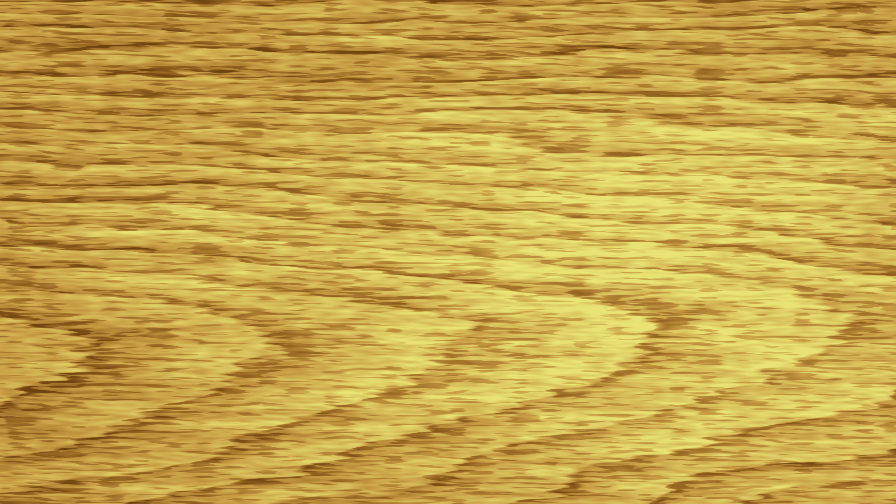
Give the GLSL for this texture, as a Shadertoy shader.

```glsl
// Flat-sawn oak board: nested cathedral arches, feathered rings and dark pore dashes.

const vec3 PORE_BROWN = vec3(0.43, 0.26, 0.06);
const vec3 LATE_BROWN = vec3(0.60, 0.41, 0.14);
const vec3 HONEY      = vec3(0.78, 0.61, 0.265);
const vec3 PALE_STRAW = vec3(0.90, 0.87, 0.44);

const float RING_STEP   = 0.38;  // distance between arch tips
const float FIRST_TIP   = 0.52;
const float AXIS_HEIGHT = 0.31;
const float AXIS_SLOPE  = 0.035;
const vec2  UPPER_ARM   = vec2(11.0, 0.13);  // steepness, tip roundness
const vec2  LOWER_ARM   = vec2(7.0, 0.27);
const float BAND_FADE   = 2.9;
const float BAND_DEPTH  = 0.60;
const float PORE_DEPTH  = 0.46;
const float FIBRE_DEPTH = 0.46;
const vec2  GLOW_CENTRE = vec2(1.25, 0.43);
const vec2  GLOW_SIZE   = vec2(1.0, 0.5);

float hash(vec2 cell) {
    vec3 q = fract(cell.xyx * vec3(0.1031, 0.1030, 0.0973));
    q += dot(q, q.yzx + 33.33);
    return fract((q.x + q.y) * q.z);
}

float cornerSlope(vec2 cell, vec2 offset) {
    float angle = 6.2832 * hash(cell);
    return dot(vec2(cos(angle), sin(angle)), offset);
}

float gradientNoise(vec2 p) {
    vec2 i = floor(p), f = fract(p);
    vec2 u = f * f * f * (f * (f * 6.0 - 15.0) + 10.0);
    vec2 e = vec2(1.0, 0.0);
    float low  = mix(cornerSlope(i, f), cornerSlope(i + e, f - e), u.x);
    float high = mix(cornerSlope(i + e.yx, f - e.yx), cornerSlope(i + 1.0, f - 1.0), u.x);
    return mix(low, high, u.y);
}

// Growth field: its level lines are arches pointing right, flattening to straight grain.
float growth(vec2 p) {
    float d = p.y - AXIS_HEIGHT - AXIS_SLOPE * p.x;
    d += 0.02 * gradientNoise(p * vec2(2.3, 3.0) + 7.0);
    vec2 arm = d > 0.0 ? UPPER_ARM : LOWER_ARM;
    float along = p.x * mix(1.0, 0.35, smoothstep(0.15, 0.55, d));
    float field = along + arm.x * (sqrt(d * d + arm.y * arm.y) - arm.y);
    field += 0.42 * smoothstep(0.1, 0.4, abs(d)) * gradientNoise(p * vec2(1.4, 9.0) + 3.0);
    field += 0.06 * gradientNoise(p * vec2(5.0, 24.0) + 11.0);
    field += 0.08 * gradientNoise(p * vec2(9.0, 95.0) + 19.0);
    return field;
}

// Latewood band: crisp inner edge, soft outer fade, varied from ring to ring.
float latewood(float field) {
    float ring = (field - FIRST_TIP) / RING_STEP;
    float t = fract(ring);
    float strength = mix(0.8, 1.1, hash(vec2(floor(ring), 5.0)));
    return strength * smoothstep(0.0, 0.12, t) * exp(-BAND_FADE * t);
}

// Pores: thin horizontal dashes, crowded where the band is dark.
float pores(vec2 p, float late) {
    p.y += 0.015 * p.x + 0.006 * gradientNoise(p * vec2(2.0, 6.0));
    float threshold = mix(0.27, 0.0, clamp(late * 1.4, 0.0, 1.0));
    float broad = gradientNoise(p * vec2(11.0, 131.0) + 31.0);
    float thin  = gradientNoise(p * vec2(16.0, 173.0) + 57.0);
    return smoothstep(threshold, threshold + 0.16, max(broad, thin));
}

// Fibre: long faint streaks at three widths.
float fibre(vec2 p) {
    p.y += 0.015 * p.x;
    return 0.50 * gradientNoise(p * vec2(1.8, 46.0) + 71.0)
         + 0.55 * gradientNoise(p * vec2(6.0, 98.0) + 83.0)
         + 0.60 * gradientNoise(p * vec2(24.0, 167.0) + 97.0);
}

vec3 woodColour(float tone) {
    vec3 colour = mix(PORE_BROWN, LATE_BROWN, smoothstep(-0.35, 0.08, tone));
    colour = mix(colour, HONEY, clamp((tone - 0.05) / 0.45, 0.0, 1.0));
    return mix(colour, PALE_STRAW, clamp((tone - 0.5) / 0.5, 0.0, 1.08));
}

void mainImage(out vec4 fragColor, in vec2 fragCoord) {
    vec2 p = fragCoord / iResolution.y;

    // Light falls off from the right of centre
    vec2 away = (p - GLOW_CENTRE) / GLOW_SIZE;
    float glow = exp(-dot(away, away));

    // Layers of the wood
    float late = latewood(growth(p));
    float pore = pores(p, late);
    float tone = 0.53 + 0.53 * glow;
    tone -= BAND_DEPTH * late;
    tone -= PORE_DEPTH * pore * mix(0.75, 1.0, late);
    tone += FIBRE_DEPTH * fibre(p);
    tone += 0.12 * gradientNoise(p * vec2(1.5, 4.0) + 41.0);

    fragColor = vec4(woodColour(tone), 1.0);
}
```
